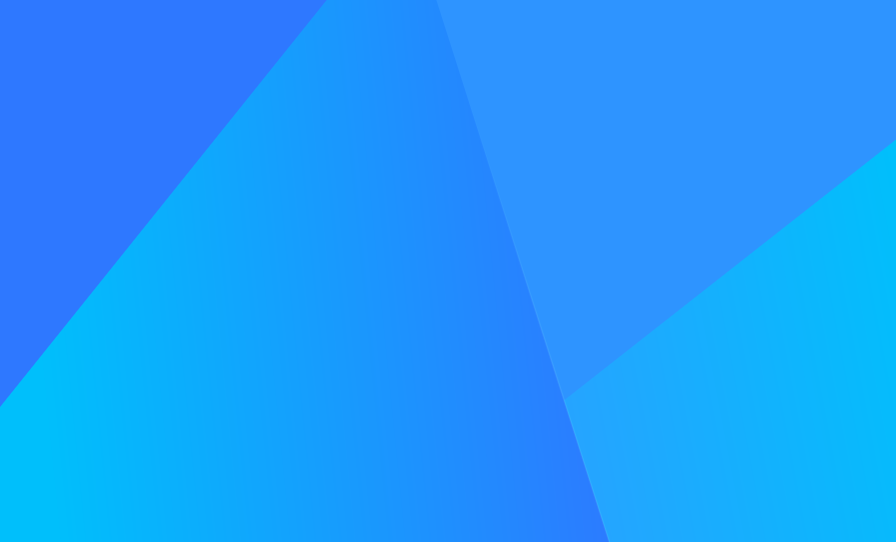
A WebGL 1 fragment shader for this background:

```glsl
precision highp float;

uniform vec2 u_resolution;

const vec3 ROYAL_BLUE = vec3(0.18, 0.47, 1.0);
const vec3 SKY_BLUE = vec3(0.18, 0.58, 1.0);
const vec3 DEEP_BLUE = vec3(0.17, 0.485, 1.0);
const vec3 SOFT_AZURE = vec3(0.145, 0.645, 1.0);
const vec3 CYAN = vec3(0.0, 0.75, 0.985);

// Signed distance in pixels to the line from a to b, positive on its right
float lineDistance(vec2 uv, vec2 a, vec2 b, vec2 size) {
    vec2 along = normalize((b - a) * size);
    vec2 offset = (uv - a) * size;
    return dot(offset, vec2(along.y, -along.x));
}

// Antialiased coverage of the positive side of a distance
float coverage(float d) {
    return clamp(d + 0.5, 0.0, 1.0);
}

// Horizontal ramp whose bands lean by the given amount
float leaningRamp(vec2 uv, float lean, float start, float end) {
    float position = uv.x - lean * (1.0 - uv.y);
    return clamp((position - start) / (end - start), 0.0, 1.0);
}

void main() {
    vec2 size = u_resolution;
    vec2 uv = gl_FragCoord.xy / size;

    // Edges of the overlapping sheets
    float leftEdge = lineDistance(uv, vec2(0.0, 0.249), vec2(0.3646, 1.0), size);
    float ridge = lineDistance(uv, vec2(0.680, 0.0), vec2(0.487, 1.0), size);
    float rightEdge = lineDistance(uv, vec2(0.630, 0.262), vec2(1.0, 0.7425), size);

    // Gradient fills
    vec3 centerSheet = mix(CYAN, DEEP_BLUE, leaningRamp(uv, 0.061, 0.0, 0.618));
    vec3 lowerSheet = mix(SOFT_AZURE, CYAN, leaningRamp(uv, 0.115, 0.553, 0.970));

    // Layering
    vec3 rightSide = mix(SKY_BLUE, lowerSheet, coverage(rightEdge));
    vec3 color = mix(ROYAL_BLUE, centerSheet, coverage(leftEdge));
    color = mix(color, rightSide, coverage(ridge));

    // Faint light along the ridge
    float seamWidth = 0.002 * size.y;
    float seam = 1.0 - smoothstep(0.0, seamWidth + 0.5, abs(ridge));
    color += 0.05 * seam * smoothstep(0.9, 0.3, uv.y);

    gl_FragColor = vec4(color, 1.0);
}
```
